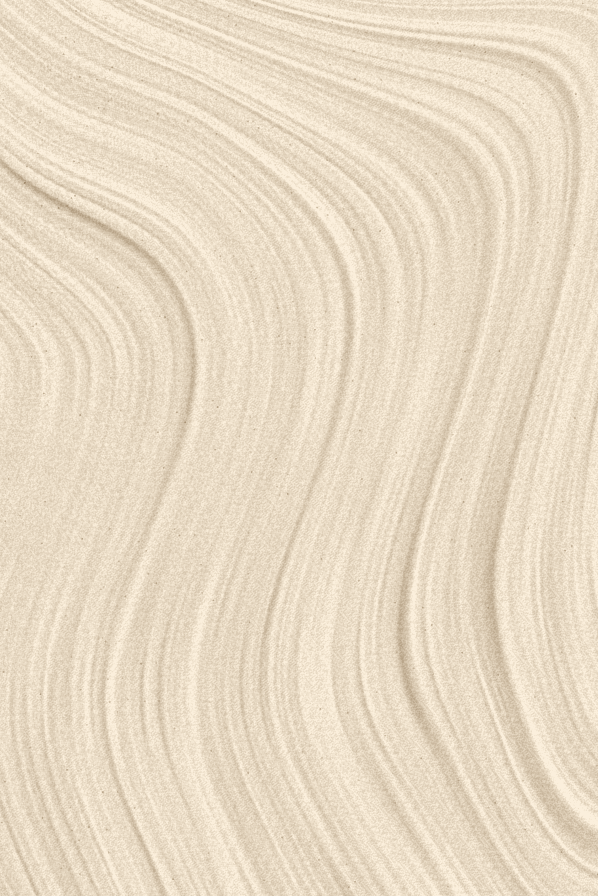
This texture is drawn by a Shadertoy shader. Its source:

```glsl
// Pale raked sand: fine grooves and a few deep ridges sweeping in S-shaped curves.

float hash(vec2 p) {
    return fract(sin(dot(p, vec2(127.1, 311.7))) * 43758.5453);
}

float noise(vec2 p) {
    vec2 i = floor(p), f = fract(p);
    f = f * f * (3.0 - 2.0 * f);
    return mix(mix(hash(i), hash(i + vec2(1, 0)), f.x),
               mix(hash(i + vec2(0, 1)), hash(i + vec2(1, 1)), f.x), f.y);
}

float bump(float x, float width) {
    return exp(-x * x / (width * width));
}

// Depth below the bend of each curve; the bend climbs towards the right.
float bendDepth(vec2 p) {
    return p.y - 0.62 + 0.42 * p.x * p.x * p.x;
}

// Constant along each rake stroke.
float strokeField(vec2 p, float v) {
    float above = min(v, 0.0), below = max(v, 0.0);
    float hook = 1.1 * (sqrt(above * above + 0.004) - sqrt(0.004));
    float sweep = mix(hook, 1.6 * above * above, smoothstep(0.0, 0.35, p.x));
    float right = smoothstep(0.7, 1.05, p.x);
    float sway = 0.073 * (1.0 - cos((5.71 - 1.3 * right) * below));
    float tail = max(v - 0.85 - 0.1 * right, 0.0);
    return p.x + sweep + sway - 0.9 * tail * tail;
}

// Fine parallel furrows that drift slowly along the stroke.
float grooves(float u, float along) {
    float coarse = noise(vec2(u * 55.0, along * 2.0)) - 0.5;
    float medium = noise(vec2(u * 110.0 + 17.0, along * 3.0)) - 0.5;
    float fine = noise(vec2(u * 190.0 + 51.0, along * 6.0)) - 0.5;
    return 0.12 * coarse + 0.52 * medium + 0.46 * fine;
}

// Deep strokes: shadow on the inner side, lit crest on the outer side.
float ridges(float u, float along) {
    vec4 centers = vec4(0.32, 0.59, 0.82, 0.965);
    float sum = 0.0;
    for (int i = 0; i < 4; i++) {
        float d = u - centers[i];
        float strength = 0.5 + 0.7 * noise(vec2(along * 3.0, float(i) * 7.0));
        float shadow = bump(d, 0.008) + 0.2 * bump(d + 0.013, 0.014);
        sum += strength * (0.2 * bump(d - 0.016, 0.008) - 0.55 * shadow);
    }
    return sum;
}

// Shallow sharp strokes between the deep ones, each fading in and out.
float scratches(float u, float along) {
    float k = floor(u * 30.0);
    float d = (fract(u * 30.0) - 0.35 - 0.3 * hash(vec2(k, 5.0))) / 30.0;
    float strength = smoothstep(0.35, 0.95, noise(vec2(k * 3.0, along * 3.5)));
    return strength * (0.18 * bump(d - 0.007, 0.004) - 0.36 * bump(d, 0.004));
}

void mainImage(out vec4 fragColor, in vec2 fragCoord) {
    // Width is one unit; y runs down from the top edge.
    vec2 p = vec2(fragCoord.x, iResolution.y - fragCoord.y) / iResolution.x;
    float v = bendDepth(p);
    float u = strokeField(p, v) + 0.012 * (noise(p * 3.5) - 0.5);

    // Furrows flatten just below the bend, most of all on the left.
    float flatten = bump(v - 0.2, 0.2) * mix(0.75, 0.45, smoothstep(0.1, 0.6, p.x));
    float tone = 0.76 + (grooves(u, p.y) + scratches(u, p.y)) * (1.0 - flatten);
    tone += ridges(u, p.y);

    // Nested hooks at the left edge.
    float hookMask = smoothstep(0.32, 0.2, u) * smoothstep(0.08, -0.06, v);
    tone += 0.17 * hookMask * sin(u * 190.0 + 2.0 * noise(p * 6.0));

    // Broad light, darker in the lower left.
    tone += 0.06 * smoothstep(0.6, 0.0, p.y) - 0.06 * bump(length(p - vec2(0.1, 0.95)), 0.5);

    // Sand grains, turned off the pixel grid, and sparse dark specks.
    vec2 g = mat2(0.8, 0.6, -0.6, 0.8) * p;
    tone += 0.66 * (noise(g * 523.0) - 0.5) + 0.16 * (noise(g * 210.0 + 40.0) - 0.5);
    vec2 cell = floor(g * 150.0);
    vec2 offset = 0.35 + 0.3 * vec2(hash(cell + 3.0), hash(cell + 8.0));
    float speck = smoothstep(0.35, 0.1, length(fract(g * 150.0) - offset));
    tone -= 0.9 * speck * smoothstep(0.965, 1.0, hash(cell + 21.0));

    vec3 shade = vec3(0.79, 0.72, 0.62), lit = vec3(0.965, 0.915, 0.835);
    fragColor = vec4(mix(shade, lit, clamp(tone, -0.9, 1.12)), 1.0);
}
```
